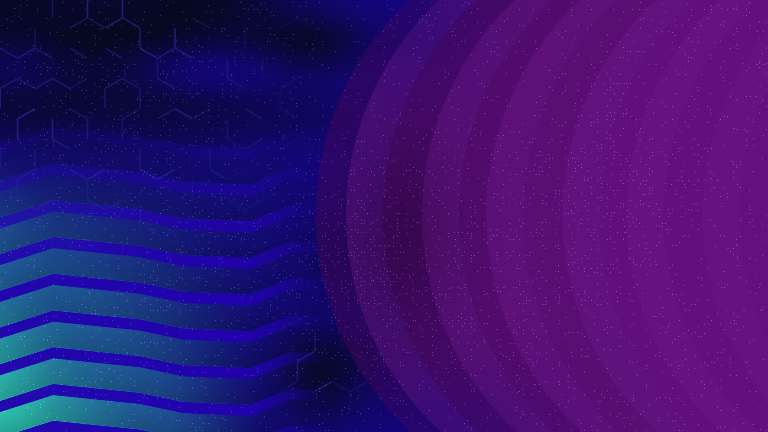
Give the GLSL for this background, as a Shadertoy shader.

```glsl
const vec3 NIGHT = vec3(0.025, 0.03, 0.13);
const vec3 BLUE = vec3(0.075, 0.02, 0.48);
const vec3 STRIPE_BLUE = vec3(0.13, 0.0, 0.68);
const vec3 INDIGO = vec3(0.07, 0.05, 0.43);
const vec3 STEEL = vec3(0.12, 0.36, 0.57);
const vec3 TEAL = vec3(0.17, 0.78, 0.65);
const vec3 PLUM = vec3(0.27, 0.02, 0.35);
const vec3 PURPLE = vec3(0.385, 0.055, 0.48);
const vec3 ORCHID = vec3(0.41, 0.09, 0.53);
const vec3 HEX_BLUE = vec3(0.16, 0.16, 0.62);

const float WAVE_PERIOD = 0.085;   // vertical distance between stripes
const float WAVE_TOP = 0.537;      // height of one stripe at its crest
const float STRIPE_SHARE = 0.33;   // stripe thickness in periods
const float DISC_RADIUS = 0.683;
const float DISC_START = 0.801;    // left edge of the first bright disc
const float DISC_PAIR = 0.325;     // distance between pairs of discs
const float DISC_STEP = 0.176;     // distance within a pair
const float DISC_HALF = 0.085;     // offset of the darker partner
const float HEX_WIDTH = 0.081;
const float STAR_CELL = 0.0075;

float hash(vec2 p) {
    return fract(sin(dot(p, vec2(127.1, 311.7))) * 43758.5453);
}

float noise(vec2 p) {
    vec2 i = floor(p), f = fract(p);
    f = f * f * (3.0 - 2.0 * f);
    return mix(mix(hash(i), hash(i + vec2(1, 0)), f.x),
               mix(hash(i + vec2(0, 1)), hash(i + vec2(1, 1)), f.x), f.y);
}

float blob(vec2 p, vec2 center, vec2 size) {
    vec2 d = (p - center) / size;
    return exp(-dot(d, d));
}

// Drop of the chevron profile below its crest, as a sum of bends
float waveDrop(float x) {
    return 0.039 - 0.32 * x
        + 0.423 * max(x - 0.123, 0.0) + 0.107 * max(x - 0.324, 0.0)
        - 0.165 * max(x - 0.424, 0.0) - 0.445 * max(x - 0.579, 0.0)
        + 0.420 * max(x - 0.671, 0.0);
}

vec3 backdrop(vec2 p) {
    float dark = 0.95 * smoothstep(0.52, 0.85, p.y) * smoothstep(0.95, 0.35, p.x);
    dark *= 1.0 - 0.85 * blob(p, vec2(0.52, 0.84), vec2(0.25, 0.07));
    dark *= 1.0 - 0.45 * blob(p, vec2(0.04, 0.85), vec2(0.12, 0.07));
    dark += 0.55 * blob(p, vec2(0.73, 0.90), vec2(0.13, 0.07));
    dark += 0.95 * blob(p, vec2(0.73, 0.13), vec2(0.13, 0.12));
    dark += 0.35 * blob(p, vec2(0.80, 0.40), vec2(0.15, 0.10));
    dark += 0.30 * (noise(p * vec2(4.0, 11.0)) - 0.4);
    return mix(BLUE, NIGHT, clamp(dark, 0.0, 1.0));
}

vec3 addWaves(vec3 col, vec2 p, float px) {
    float phase = (WAVE_TOP - p.y - waveDrop(p.x)) / WAVE_PERIOD;
    float s = fract(phase), aa = px / WAVE_PERIOD;
    float stripe = smoothstep(0.0, aa, s)
        * (1.0 - smoothstep(STRIPE_SHARE - aa, STRIPE_SHARE, s));
    float light = max(1.0 - p.x / 0.65, 0.0) * max(1.0 - p.y / 0.74, 0.0);
    vec3 band = mix(INDIGO, STEEL, smoothstep(0.02, 0.48, light));
    band = mix(band, TEAL, smoothstep(0.42, 0.95, light)) * (1.16 - 0.28 * s);
    float fade = smoothstep(0.78, 0.45, p.y) * smoothstep(0.78, 0.54, p.x);
    col = mix(col, band, fade * 0.9);
    return mix(col, STRIPE_BLUE, stripe * fade * mix(0.95, 0.6, smoothstep(0.3, 0.65, p.y)));
}

// Honeycomb lines with a random subset of edges lit
float hexLines(vec2 p, float px) {
    vec2 q = p / HEX_WIDTH, cell = vec2(1.0, 1.7320508);
    vec2 a = mod(q, cell) - 0.5 * cell;
    vec2 b = mod(q + 0.5 * cell, cell) - 0.5 * cell;
    vec2 local = dot(a, a) < dot(b, b) ? a : b;
    vec2 normal = vec2(1, 0);
    float reach = -1.0;
    for (int k = 0; k < 6; k++) {
        float angle = float(k) * 1.0471976;
        vec2 dir = vec2(cos(angle), sin(angle));
        float d = dot(local, dir);
        if (d > reach) { reach = d; normal = dir; }
    }
    vec2 edgeId = floor((q - local + 0.5 * normal) / vec2(0.25, 0.4330127) + 0.5);
    float lit = step(0.62, hash(edgeId)) * (0.4 + 0.6 * hash(edgeId + 7.0));
    float dist = (0.5 - reach) * HEX_WIDTH;
    return lit * (1.0 - smoothstep(0.0008, 0.0008 + px, dist));
}

float discMask(vec2 p, float left, float px) {
    float d = length(p - vec2(left + DISC_RADIUS, 0.502)) - DISC_RADIUS;
    return 1.0 - smoothstep(-px, px, d);
}

vec3 addDiscs(vec3 col, vec2 p, float px) {
    col = mix(col, PLUM, 0.5 * discMask(p, DISC_START - 0.07, px));
    for (int i = 0; i < 6; i++) {
        float n = float(i);
        float left = DISC_START + DISC_PAIR * floor(n / 2.0) + DISC_STEP * mod(n, 2.0);
        vec3 shade = mix(PLUM, PURPLE, min(n / 3.0, 1.0));
        col = mix(col, ORCHID, 0.45 * discMask(p, left, px));
        col = mix(col, shade, 0.55 * discMask(p, left + DISC_HALF, px));
    }
    return col;
}

float stars(vec2 p, float px) {
    vec2 id = floor(p / STAR_CELL);
    vec2 offset = 0.3 + 0.4 * vec2(hash(id + 3.0), hash(id + 9.0));
    float d = length(p - (id + offset) * STAR_CELL);
    float density = 0.04 + 0.16 * noise(p * 5.0)
        + 0.15 * blob(p, vec2(1.4, 0.5), vec2(0.12, 0.25))
        + 0.15 * blob(p, vec2(0.88, 0.42), vec2(0.16, 0.2));
    return step(1.0 - density, hash(id)) * (1.0 - smoothstep(0.0004, 0.0006 + 0.6 * px, d));
}

void mainImage(out vec4 fragColor, in vec2 fragCoord) {
    float px = 1.0 / iResolution.y;
    vec2 p = fragCoord * px;
    vec3 col = addWaves(backdrop(p), p, px);
    float hexArea = smoothstep(0.25, 0.75, p.y) * smoothstep(0.85, 0.3, p.x)
        + blob(p, vec2(0.74, 0.15), vec2(0.12, 0.10));
    col = mix(col, HEX_BLUE, 0.7 * min(hexArea, 1.0) * hexLines(p, px));
    col = addDiscs(col, p, px);
    // Soft shadow and blue spill over the discs
    col *= 1.0 - 0.22 * blob(p, vec2(0.93, 0.45), vec2(0.12, 0.22));
    col = mix(col, BLUE, 0.25 * blob(p, vec2(1.0, 0.0), vec2(0.25, 0.14)));
    col = mix(col, BLUE, 0.3 * blob(p, vec2(0.95, 0.98), vec2(0.15, 0.16)));
    col += vec3(0.22, 0.2, 0.26) * stars(p, px);
    fragColor = vec4(col, 1.0);
}
```
